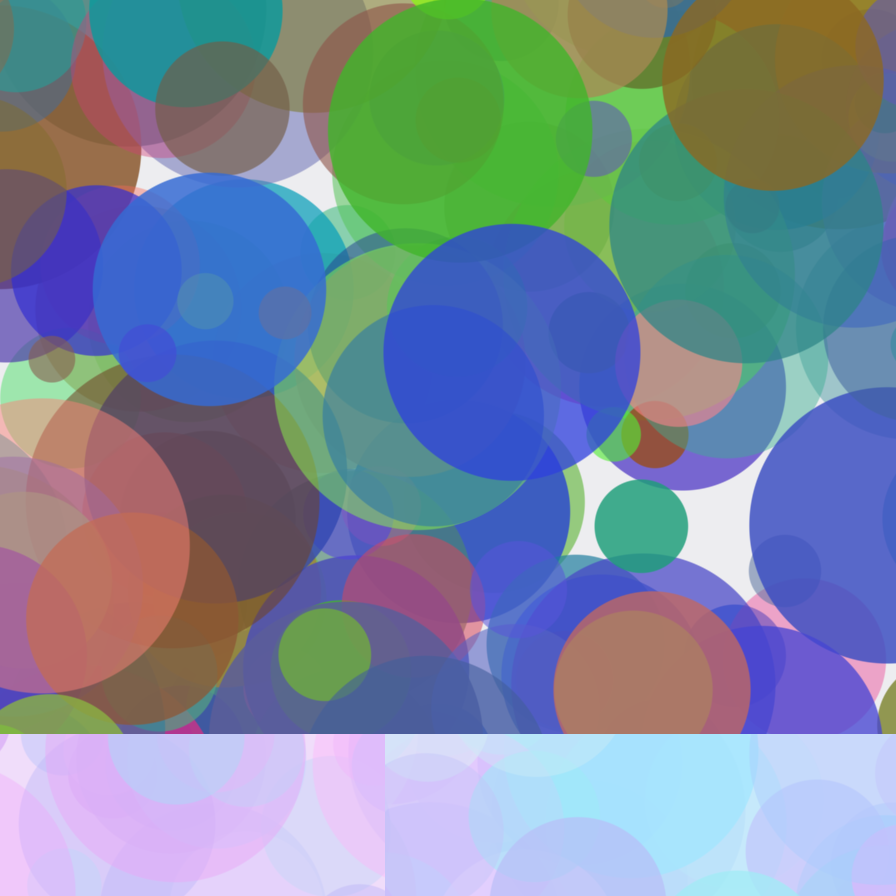
This background is drawn by a three.js fragment shader. Its source:

```glsl
varying vec2 vUv;

const int DISC_COUNT = 150;
const int PASTEL_COUNT = 50;
const float STRIP_TOP = 0.181;
const float STRIP_SPLIT = 0.43;
const float EDGE = 0.0012;
const vec2 DISC_RADIUS = vec2(0.025, 0.165);
const vec2 DISC_OPACITY = vec2(0.4, 0.88);
const vec2 PASTEL_RADIUS = vec2(0.04, 0.15);
const vec2 PASTEL_OPACITY = vec2(0.3, 0.75);
const float HUE_JITTER = 0.32;
const float HEIGHT_BIAS = 0.25;
const vec3 PAPER = vec3(0.93, 0.93, 0.94);
const vec3 PASTEL_PAPER = vec3(0.92, 0.88, 0.98);
const vec3 PASTEL_LOW = vec3(0.65, 0.61, 0.96);
const vec3 PASTEL_HIGH = vec3(0.96, 0.91, 1.0);
const vec3 COOL_SHIFT = vec3(-0.04, 0.03, 0.0);
const vec3 BLUE = vec3(0.30, 0.32, 0.72);
const vec3 TEAL = vec3(0.18, 0.61, 0.57);
const vec3 PINK = vec3(0.84, 0.36, 0.49);
const vec3 GREEN = vec3(0.40, 0.81, 0.25);
const vec3 OLIVE = vec3(0.53, 0.42, 0.21);

vec3 hash3(float n) {
  vec3 p = fract(vec3(n) * vec3(0.1031, 0.1030, 0.0973));
  p += dot(p, p.yzx + 33.33);
  return fract((p.xxy + p.yzz) * p.zyx);
}

// Weighted choice of a base colour
vec3 palette(float pick) {
  if (pick < 0.34) return BLUE;
  if (pick < 0.49) return TEAL;
  if (pick < 0.66) return PINK;
  if (pick < 0.82) return GREEN;
  return OLIVE;
}

float disc(vec2 p, vec2 centre, float radius) {
  return 1.0 - smoothstep(-EDGE, EDGE, length(p - centre) - radius);
}

// Saturated translucent discs, painted in order
vec3 vividDiscs(vec2 p) {
  vec3 colour = PAPER;
  for (int i = 0; i < DISC_COUNT; i++) {
    float seed = float(i) * 3.0 + 11.0;
    vec3 place = hash3(seed);
    vec3 look = hash3(seed + 1.0);
    vec3 jitter = hash3(seed + 2.0) - 0.5;
    vec2 centre = vec2(mix(-0.08, 1.08, place.x), mix(STRIP_TOP - 0.08, 1.08, place.y));
    float radius = mix(DISC_RADIUS.x, DISC_RADIUS.y, place.z);
    float opacity = mix(DISC_OPACITY.x, DISC_OPACITY.y, look.y);
    vec3 tint = palette(look.x + HEIGHT_BIAS * (centre.y - 0.59)) + HUE_JITTER * jitter;
    colour = mix(colour, clamp(tint, 0.0, 1.0), opacity * disc(p, centre, radius));
  }
  return colour;
}

// Pale discs of the lower strip, with a separate scatter on each side
vec3 pastelDiscs(vec2 p) {
  float side = step(STRIP_SPLIT, p.x);
  vec3 shift = COOL_SHIFT * (2.0 * side - 1.0);
  vec3 colour = PASTEL_PAPER + 0.5 * shift;
  for (int i = 0; i < PASTEL_COUNT; i++) {
    float seed = float(i) * 3.0 + 701.0 + 400.0 * side;
    vec3 place = hash3(seed);
    vec3 look = hash3(seed + 1.0);
    vec3 shade = hash3(seed + 2.0);
    vec2 centre = vec2(mix(-0.08, 1.08, place.x), mix(-0.08, STRIP_TOP + 0.06, place.y));
    float radius = mix(PASTEL_RADIUS.x, PASTEL_RADIUS.y, place.z);
    float opacity = mix(PASTEL_OPACITY.x, PASTEL_OPACITY.y, look.x);
    vec3 tint = min(mix(PASTEL_LOW, PASTEL_HIGH, shade) + shift, 1.0);
    colour = mix(colour, tint, opacity * disc(p, centre, radius));
  }
  return colour;
}

void main() {
  vec3 colour = vUv.y < STRIP_TOP ? pastelDiscs(vUv) : vividDiscs(vUv);
  gl_FragColor = vec4(colour, 1.0);
}
```
